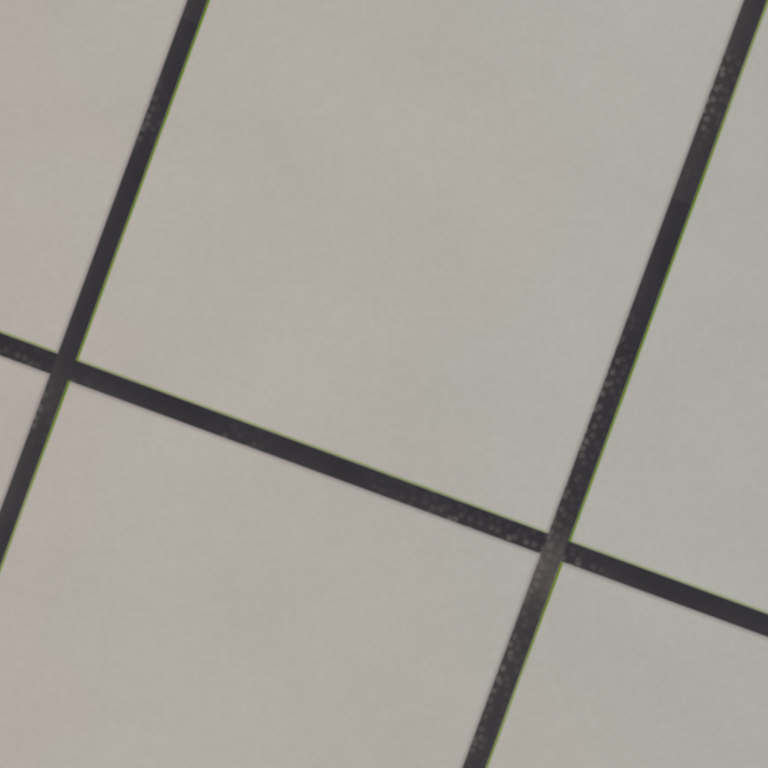
Give the GLSL for this pattern, as a Shadertoy shader.

```glsl
const vec2 PITCH = vec2(0.682, 0.96);      // tile size, centre to centre
const vec2 CORNER = vec2(0.082, 0.522);    // one crossing of the joints
const float TILT = 0.3515;                 // lattice rotation in radians
const float SOFTNESS = 0.0022;             // blur of the joint edges

const vec3 TILE_WARM = vec3(0.700, 0.670, 0.640);
const vec3 TILE_COOL = vec3(0.678, 0.672, 0.645);
const vec3 GROUT = vec3(0.205, 0.198, 0.212);
const vec3 GROUT_WORN = vec3(0.370, 0.350, 0.335);
const vec3 SHADOW = vec3(0.520, 0.490, 0.490);
const vec3 GREEN_EDGE = vec3(0.380, 0.490, 0.170);

vec2 hash22(vec2 p) {
    vec3 q = fract(vec3(p.xyx) * vec3(0.1031, 0.1030, 0.0973));
    q += dot(q, q.yzx + 33.33);
    return fract((q.xx + q.yz) * q.zy);
}

// Distance to the nearest scattered feature point
float cellular(vec2 p) {
    vec2 cell = floor(p), local = fract(p);
    float nearest = 2.0;
    for (int y = -1; y <= 1; y++)
        for (int x = -1; x <= 1; x++) {
            vec2 offset = vec2(x, y);
            vec2 toPoint = offset + hash22(cell + offset) - local;
            nearest = min(nearest, dot(toPoint, toPoint));
        }
    return sqrt(nearest);
}

// Smooth drifting variation, roughly -1 to 1
float layeredSines(vec2 p) {
    float sum = 0.0, weight = 0.5;
    for (int i = 0; i < 4; i++) {
        sum += weight * sin(p.x + 1.7 * sin(p.y)) * cos(0.8 * p.y + sin(0.6 * p.x));
        p = mat2(1.5, 1.1, -1.1, 1.5) * p + 2.3;
        weight *= 0.55;
    }
    return sum;
}

vec3 tileColour(vec2 uv, vec2 tileId) {
    float stain = layeredSines(uv * 5.0);
    float coolness = smoothstep(-0.1, 1.1, uv.x + 0.25 * stain);
    vec3 colour = mix(TILE_WARM, TILE_COOL, coolness);
    colour += 0.010 * layeredSines(uv * 11.0 + 4.0);
    colour += 0.014 * (cellular(uv * 110.0) - 0.5);
    colour += 0.008 * (cellular(uv * vec2(34.0, 42.0)) - 0.5);
    return colour + 0.012 * (hash22(tileId + 17.0).x - 0.5);
}

// Soft shade on the negative side, thin green rim on the positive side
vec3 addRims(vec3 colour, float across, float along, float halfWidth, float greenAmount) {
    float shade = (across + halfWidth + 0.001) / 0.0035;
    colour = mix(colour, SHADOW, 0.55 * exp(-shade * shade));
    float rim = (across - halfWidth - 0.0012) / 0.0023;
    float patchy = 0.85 + 0.3 * layeredSines(vec2(along * 14.0, halfWidth * 90.0));
    return mix(colour, GREEN_EDGE, clamp(greenAmount * patchy, 0.0, 1.0) * exp(-rim * rim));
}

float jointMask(float across, float halfWidth, float blur) {
    return 1.0 - smoothstep(-blur, blur, abs(across) - halfWidth);
}

// Dark filler with pale flecks, mostly on the shaded side
vec3 groutColour(vec2 p, float across, float halfWidth, float wear) {
    float speck = 1.0 - smoothstep(0.12, 0.55, cellular(p * 85.0));
    float patches = smoothstep(-0.05, 0.6, layeredSines(p * 9.0 + 1.0));
    float side = smoothstep(0.3, -1.0, across / halfWidth);
    float fade = speck * patches * (0.2 + 0.6 * side) + 0.13 * side + wear;
    vec3 colour = mix(GROUT, GROUT_WORN, clamp(fade, 0.0, 1.0));
    return colour + 0.014 * layeredSines(p * 28.0);
}

void mainImage(out vec4 fragColor, in vec2 fragCoord) {
    vec2 uv = fragCoord / iResolution.y;
    float blur = max(SOFTNESS, 0.75 / iResolution.y);

    // Tilted tile lattice and signed distances to its joints
    float c = cos(TILT), s = sin(TILT);
    vec2 fromCorner = uv - CORNER;
    vec2 p = vec2(c * fromCorner.x - s * fromCorner.y, s * fromCorner.x + c * fromCorner.y);
    vec2 nodeId = round(p / PITCH);
    vec2 d = p - PITCH * nodeId;

    // Every second upright joint is slightly wider and more worn at its node
    float alternate = mod(nodeId.x, 2.0);
    float uprightHalf = mix(0.0122, 0.0138, alternate);
    float crossHalf = 0.0137;
    float nodeDrop = (d.y + 0.025) / 0.05;
    float nodeWear = mix(0.12, 0.55, alternate) * exp(-nodeDrop * nodeDrop);
    float lowerWear = 0.16 * smoothstep(0.02, -0.06, d.y);

    // Tiles, rims, then cross joints under upright joints
    vec3 colour = tileColour(uv, floor(p / PITCH));
    colour = addRims(colour, d.y, p.x, crossHalf, 0.5);
    colour = addRims(colour, d.x, p.y, uprightHalf, 0.95);
    vec3 crossGrout = groutColour(p, d.y, crossHalf, 0.0);
    colour = mix(colour, crossGrout, jointMask(d.y, crossHalf, blur));
    vec3 uprightGrout = groutColour(p + 3.0, d.x, uprightHalf, nodeWear + lowerWear);
    colour = mix(colour, uprightGrout, jointMask(d.x, uprightHalf, blur));

    fragColor = vec4(colour, 1.0);
}
```
